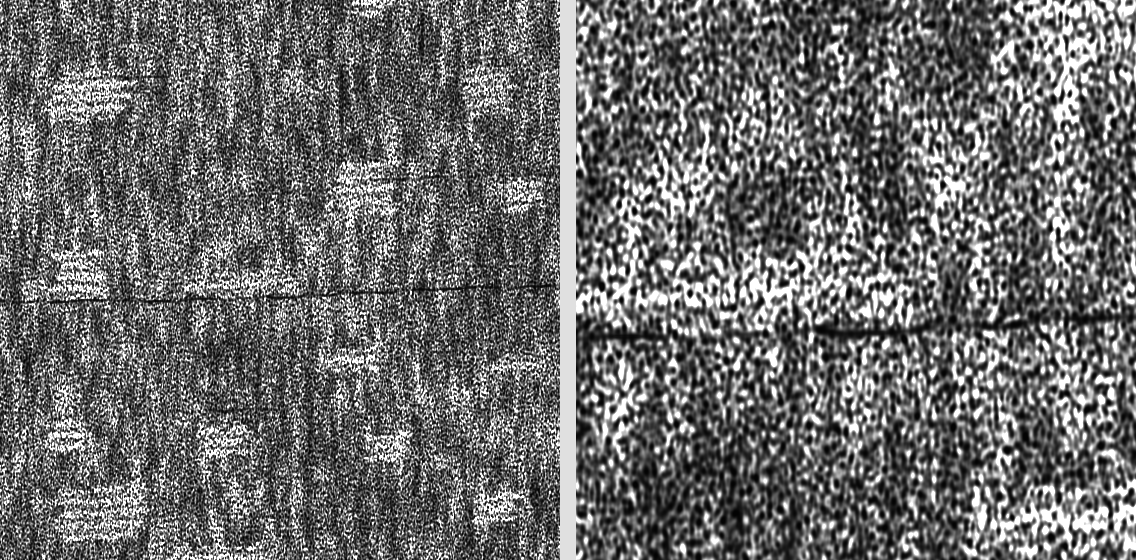
Left: the whole. Right: its middle third, enlarged.
Give the GLSL for this texture, as a Shadertoy shader.

```glsl
#define GRAIN vec2(285.0, 180.0)
#define GRAIN_CONTRAST 0.35
#define BASE_GAIN 0.335
#define PATCH_GAIN 0.95
#define STREAK_CONTRAST 0.95
#define PATCH_COUNT 15
#define STRIPE_GAP 0.021
#define TILT 0.06
#define SEAM_COUNT 4
#define SEAM_WIDTH 0.0045
#define SLIT_COUNT 5

const float TAU = 6.2831853;

float hash(vec2 cell) {
    uvec2 q = uvec2(ivec2(cell)) * uvec2(73856093u, 19349663u);
    uint n = q.x ^ (q.y + (q.x >> 7));
    n = (n ^ (n >> 15)) * 2246822519u;
    n = (n ^ (n >> 13)) * 3266489917u;
    n ^= n >> 16;
    return float(n >> 8) / 16777216.0;
}

float corner(vec2 cell, vec2 offset) {
    float angle = TAU * hash(cell);
    return dot(vec2(cos(angle), sin(angle)), offset);
}

float gradientNoise(vec2 p) {
    vec2 c = floor(p), f = p - c;
    vec2 w = f * f * f * (f * (f * 6.0 - 15.0) + 10.0);
    vec2 e = vec2(1.0, 0.0);
    float low = mix(corner(c, f), corner(c + e, f - e), w.x);
    float high = mix(corner(c + e.yx, f - e.yx), corner(c + 1.0, f - 1.0), w.x);
    return mix(low, high, w.y);
}

// Bright blobs on dark ground; half-cell shifts keep the variance even
float speckle(vec2 p) {
    float wave = gradientNoise(p) + gradientNoise(p + vec2(411.5, 97.5));
    wave += gradientNoise(p + vec2(823.5, 530.0)) + gradientNoise(p + vec2(219.0, 761.5));
    float amplitude = max(1.0 + GRAIN_CONTRAST * wave / 0.43, 0.0);
    return amplitude * amplitude;
}

// Upright streaks at three scales over slow shading
float streaks(vec2 uv) {
    float wide = gradientNoise(uv * vec2(42.0, 11.0) + 13.3);
    float thin = gradientNoise(uv * vec2(95.0, 16.0) + 57.7);
    float flecks = gradientNoise(uv * vec2(85.0, 42.0) + 91.1);
    float slow = gradientNoise(uv * 3.5 + 29.4);
    return exp(STREAK_CONTRAST * (wide + 0.85 * thin + 0.7 * flecks) + 0.4 * slow);
}

// Ragged bright patches made of broken, nearly level stripes
float patches(vec2 uv) {
    float ragged = gradientNoise(uv * vec2(38.0, 50.0) + 7.2);
    float wobble = gradientNoise(uv * vec2(22.0, 18.0) + 43.6);
    float gaps = gradientNoise(uv * vec2(75.0, 90.0) + 65.8);
    float light = 0.0;
    for (int i = 0; i < PATCH_COUNT; i++) {
        float id = float(i);
        vec2 center = fract(id * vec2(0.7549, 0.5698) + vec2(0.12, 0.3));
        center.y = pow(center.y, 1.25);
        float sizeX = hash(vec2(id, 301.0)), sizeY = hash(vec2(id, 302.0));
        vec2 extent = vec2(mix(0.04, 0.11, sizeX * sizeX), mix(0.02, 0.055, sizeY));
        vec2 d = uv - center;
        d.y -= TILT * d.x;
        vec2 inside = extent - abs(d) + 0.04 * ragged * vec2(1.0, 0.5);
        float mask = smoothstep(0.0, 0.018, inside.x) * smoothstep(0.0, 0.01, inside.y);
        float stripe = 0.5 + 0.5 * cos(TAU * d.y / STRIPE_GAP + 2.0 * wobble) + 0.7 * gaps;
        float strength = mix(0.6, 1.0, hash(vec2(id, 303.0)));
        light = max(light, mask * strength * mix(0.2, 1.0, smoothstep(0.1, 0.8, stripe)));
    }
    return light;
}

// One full soft seam of uneven depth, then broken fainter ones
float seams(vec2 uv) {
    float dark = 0.0;
    for (int i = 0; i < SEAM_COUNT; i++) {
        float id = float(i);
        float height = fract(0.462 + 0.4 * id) + 0.026 * smoothstep(0.2, 1.0, uv.x);
        height += 0.005 * gradientNoise(vec2(uv.x * 30.0, id * 5.0 + 0.4));
        float broken = 0.8 * smoothstep(-0.05, 0.25, gradientNoise(vec2(uv.x * 4.0, id * 7.0 + 0.5)));
        float depth = 0.75 + 0.8 * gradientNoise(vec2(uv.x * 38.0, id * 9.0 + 0.6));
        float strength = i == 0 ? 1.0 : broken;
        dark = max(dark, strength * depth * smoothstep(SEAM_WIDTH, 0.0, abs(uv.y - height)));
    }
    return min(dark, 0.9);
}

// Short upright dark slits
float slits(vec2 uv) {
    float dark = 0.0;
    for (int i = 0; i < SLIT_COUNT; i++) {
        float id = float(i);
        vec2 center = vec2(hash(vec2(id, 401.0)), hash(vec2(id, 402.0)));
        float reach = mix(0.03, 0.08, hash(vec2(id, 403.0)));
        vec2 d = abs(uv - center);
        dark = max(dark, smoothstep(0.006, 0.001, d.x) * smoothstep(reach, 0.6 * reach, d.y));
    }
    return 0.6 * dark;
}

void mainImage(out vec4 fragColor, in vec2 fragCoord) {
    vec2 uv = fragCoord / iResolution.y;
    float gain = mix(BASE_GAIN * streaks(uv), PATCH_GAIN, patches(uv));
    gain *= (1.0 - seams(uv)) * (1.0 - slits(uv));
    float gray = min(0.01 + gain * speckle(uv * GRAIN), 1.0);
    fragColor = vec4(vec3(gray), 1.0);
}
```
